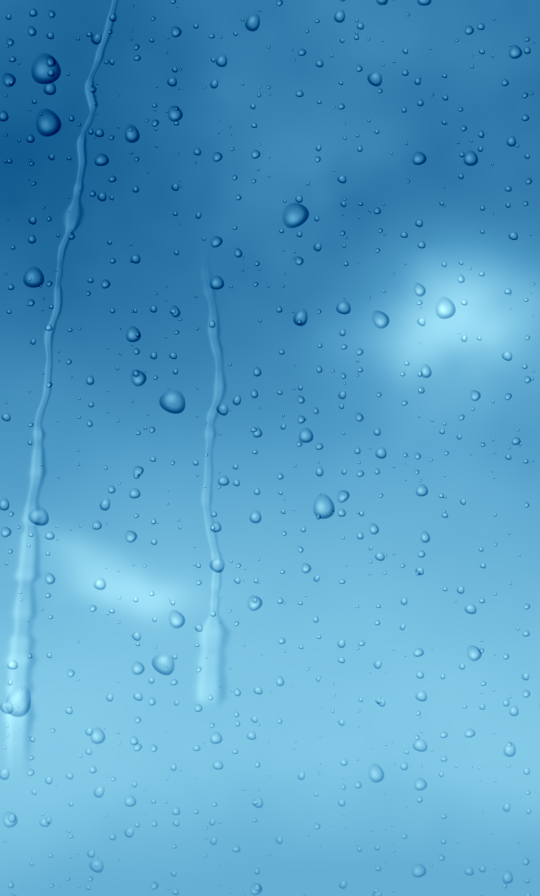
A Shadertoy shader for this texture:

```glsl
const vec3 DEEP_BLUE = vec3(0.11, 0.40, 0.60);
const vec3 MID_BLUE  = vec3(0.32, 0.62, 0.79);
const vec3 PALE_BLUE = vec3(0.57, 0.84, 0.94);
const float MID_TONE = 0.47;
const float CLOUD_SCALE = 5.0;
const float CLOUD_WARP = 0.13;
const float CLOUD_CONTRAST = 0.42;
const float EDGE_SOFTNESS = 0.0011;
const float RIM_DARKNESS = 0.62;
const float DROP_SHINE = 0.42;
const vec2 SHADE_DIRECTION = vec2(0.45, -0.89);

vec3 hash3(vec2 p) {
    vec3 q = fract(p.xyx * vec3(0.1031, 0.1030, 0.0973));
    q += dot(q, q.yxz + 33.33);
    return fract((q.xxy + q.yzz) * q.zyx);
}

float noise(vec2 p) {
    vec2 i = floor(p), f = fract(p);
    f = f * f * (3.0 - 2.0 * f);
    float low  = mix(hash3(i).x, hash3(i + vec2(1, 0)).x, f.x);
    float high = mix(hash3(i + vec2(0, 1)).x, hash3(i + vec2(1, 1)).x, f.x);
    return mix(low, high, f.y);
}

float fbm(vec2 p) {
    float sum = 0.0, weight = 0.53;
    for (int i = 0; i < 4; i++) {
        sum += weight * noise(p);
        p = mat2(1.6, 1.2, -1.2, 1.6) * p + 7.3;
        weight *= 0.5;
    }
    return sum;
}

float glow(vec2 p, vec2 centre, vec2 size) {
    vec2 q = (p - centre) / size;
    return exp(-dot(q, q));
}

// Blurred sky brightness: 0 is deep blue, 1 is pale blue
float skyTone(vec2 p) {
    float cloud = fbm(p * CLOUD_SCALE + 20.0) - 0.5;
    float drift = fbm(p * CLOUD_SCALE + 51.0) - 0.5;
    vec2 w = p + CLOUD_WARP * vec2(drift, cloud);
    float tone = mix(0.17, 0.87, 1.0 - smoothstep(0.18, 0.75, w.y));
    tone += CLOUD_CONTRAST * cloud * smoothstep(0.05, 0.4, p.y);
    tone -= 0.15 * (1.0 - smoothstep(0.0, 0.32, p.x)) * smoothstep(0.5, 0.85, p.y);
    tone -= 0.24 * (1.0 - smoothstep(0.0, 0.16, w.y));
    tone += 0.62 * glow(w, vec2(0.53, 0.67), vec2(0.085, 0.055));
    tone += 0.30 * glow(w, vec2(0.58, 0.62), vec2(0.13, 0.10));
    tone += 0.34 * glow(w, vec2(0.13, 0.36), vec2(0.075, 0.03));
    tone += 0.17 * glow(w, vec2(0.36, 0.81), vec2(0.10, 0.07));
    return tone;
}

// Light and shade of beads in loose vertical lanes
float dropLayer(vec2 p, float cell, float density, vec2 radii, float seed) {
    vec2 grid = p / cell;
    float column = floor(grid.x);
    vec3 lane = hash3(vec2(column + 9.0, seed * 13.0));
    grid.y += 7.0 * lane.x;
    vec2 id = floor(grid);
    vec3 place = hash3(id + seed * 17.0);
    vec3 form = hash3(id + seed * 31.0 + 5.0);

    float radius = mix(radii.x, radii.y, place.x * place.x);
    float room = 0.5 - 1.4 * radius / cell;
    vec2 offset = vec2(mix(lane.y, place.y, 0.4), place.z) * 2.0 - 1.0;
    vec2 q = (fract(grid) - 0.5 - room * offset) * cell / radius;

    float angle = (form.x - 0.5) * 1.5;
    float c = cos(angle), s = sin(angle);
    vec2 e = mat2(c, s, -s, c) * q * vec2(1.12, mix(0.8, 1.3, form.y));
    e.x *= 1.0 + 0.22 * clamp(e.y, -1.5, 1.5);
    float d = length(e);
    float soft = max(EDGE_SOFTNESS, 0.6 / iResolution.y) / radius;
    float mask = 1.0 - smoothstep(1.0 - soft, 1.0 + soft, d);

    float facing = dot(e, SHADE_DIRECTION);
    float rim = smoothstep(0.45, 0.95, d);
    float shade = -RIM_DARKNESS * rim * (0.48 + 0.52 * facing);
    vec2 shine = e - vec2(-0.25, mix(-0.25, 0.3, form.x));
    shade += DROP_SHINE * exp(-4.5 * dot(shine, shine)) - 0.07;
    return shade * mask * step(form.z, density);
}

// Rippled water track, lit on its left and shaded on its right
float trail(vec2 p, float centre, float halfWidth) {
    float ripple = noise(vec2(p.y * 95.0, centre * 20.0));
    float d = (p.x - centre) / (halfWidth * mix(0.65, 1.25, ripple));
    float left = exp(-7.0 * (d + 0.8) * (d + 0.8));
    float right = exp(-7.0 * (d - 0.8) * (d - 0.8));
    float body = 1.0 - smoothstep(0.5, 1.2, abs(d));
    return 0.18 * left - 0.30 * right * (0.4 + ripple) + body * (0.28 * ripple - 0.02);
}

void mainImage(out vec4 fragColor, in vec2 fragCoord) {
    vec2 p = fragCoord / iResolution.y;
    float tone = skyTone(p);

    // Scattered drops, finest to largest
    float drops = 0.7 * dropLayer(p, 0.014, 0.16, vec2(0.0013, 0.0024), 1.0);
    drops += dropLayer(p, 0.023, 0.36, vec2(0.0028, 0.0050), 2.0);
    drops += dropLayer(p + 0.011, 0.046, 0.37, vec2(0.0055, 0.0095), 3.0);
    drops += dropLayer(p + 0.04, 0.150, 0.34, vec2(0.0120, 0.0180), 4.0);
    tone += drops * mix(0.55, 1.0, smoothstep(0.0, 0.4, p.y));

    // Long curved track down the left side
    float wiggle = noise(vec2(p.y * 32.0, 3.0)) - 0.5;
    float climb = max((p.y - 0.15) / 0.85, 0.0);
    float longPath = mix(0.02, 0.122, pow(climb, 1.7)) + 0.014 * wiggle * climb;
    float longWidth = mix(0.013, 0.0042, smoothstep(0.25, 0.6, p.y));
    longWidth += 0.005 * exp(-pow((p.y - 0.76) / 0.012, 2.0));
    tone += trail(p, longPath, longWidth) * smoothstep(0.12, 0.2, p.y);

    // Short braided track ending in a heavy bead
    float shortPath = 0.237 + 0.007 * sin(p.y * 24.0) * smoothstep(0.3, 0.4, p.y) + 0.006 * wiggle;
    float shortWidth = mix(0.013, 0.0055, smoothstep(0.29, 0.32, p.y));
    float span = smoothstep(0.205, 0.225, p.y) * (1.0 - smoothstep(0.62, 0.74, p.y));
    tone += 0.75 * trail(p, shortPath, shortWidth) * span;

    vec3 colour = tone < MID_TONE
        ? mix(DEEP_BLUE, MID_BLUE, tone / MID_TONE)
        : mix(MID_BLUE, PALE_BLUE, (tone - MID_TONE) / (1.0 - MID_TONE));
    fragColor = vec4(clamp(colour, 0.0, 1.0), 1.0);
}
```
